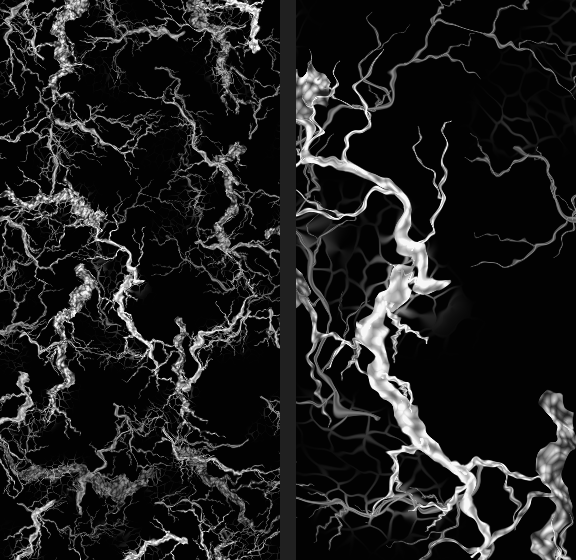
Left, the full canvas; right, a detail of the centre.
A Shadertoy shader for this texture:

```glsl
// Tangled pale roots with forking twigs and lacy fibres on black.

const vec3 SOIL = vec3(0.008);
const vec3 ROOT = vec3(0.97);
const float TAU = 6.28318;
const float BEND = 0.10;          // sideways wander, relative to length
const int BRANCHES = 7;           // side branches per root
const float KINK = 0.011;         // size of the large bends of the plane
const float FRAY = 0.0028;        // size of the small bends of the plane
const float BARK_SCALE = 48.0;
const float SPECK_SCALE = 105.0;
const float LACE_SCALE = 36.0;
const float LACE_REACH = 0.022;   // how far the fibres stray from a root

vec2 hash2(vec2 p) {
    vec3 q = fract(p.xyx * vec3(0.1031, 0.1030, 0.0973));
    q += dot(q, q.yzx + 33.33);
    return fract((q.xx + q.yz) * q.zy);
}

mat2 turn(float a) {
    return mat2(cos(a), -sin(a), sin(a), cos(a));
}

// Distances to the nearest and second nearest cell point
vec2 cellular(vec2 p) {
    vec2 id = floor(p), best = vec2(9.0);
    for (int j = -1; j <= 1; j++)
    for (int i = -1; i <= 1; i++) {
        vec2 n = id + vec2(i, j);
        float d = length(n + hash2(n) - p);
        best = d < best.x ? vec2(d, best.x) : vec2(best.x, min(best.y, d));
    }
    return best;
}

// Layered sines that bend the plane
vec2 sway(vec2 p) {
    vec2 a = sin(p.yx * vec2(17.0, 14.0) + 2.0 * sin(p * 9.0));
    return a + 0.5 * sin(p.yx * 41.0 + 2.0 * a + p * 13.0);
}

float wander(float t, float seed) {
    return cos(seed) * sin(5.0 * t) + 0.5 * cos(2.3 * seed) * sin(12.0 * t)
         + 0.2 * sin(29.0 * t);
}

// One tapering strand along +x: brightness and signed distance
vec2 strand(vec2 p, float len, float width, float seed, float rough) {
    float t = clamp(p.x / len, 0.0, 1.0);
    float y = p.y - len * BEND * wander(t, seed);
    float lumps = 0.85 + 0.3 * sin(t * 19.0 + seed) * sin(t * 31.0 + 3.0 * seed);
    float w = width * (1.0 - 0.85 * t * t) * lumps;
    float d = length(vec2(p.x - t * len, y)) - w * (0.7 + 0.6 * rough);
    float px = 0.9 / iResolution.x;
    float fibres = sin(3.5 * y / w + seed + 2.0 * sin(t * 37.0));
    return vec2(smoothstep(px, -px, d) * (0.82 + 0.18 * fibres), d);
}

// A scatter of roots, one per cell, each with forking branches
float rootLayer(vec2 p, float cell, float width, float tone, float salt,
                float rough, inout float near) {
    float light = 0.0;
    for (int j = -1; j <= 1; j++)
    for (int i = -1; i <= 1; i++) {
        vec2 id = floor(p / cell) + vec2(i, j);
        vec2 h = hash2(id + salt), k = hash2(id + salt + 37.0);
        vec2 q = p - (id + 0.25 + 0.5 * h) * cell;
        if (length(q) > 1.2 * cell) continue;

        float len = cell * mix(0.75, 1.25, k.x);
        float w = width * mix(0.55, 1.35, h.y);
        float seed = TAU * 3.0 * h.x;
        q = turn(TAU * k.y) * q + vec2(0.5 * len, 0.0);
        vec2 root = strand(q, len, w, seed, rough);
        near = min(near, root.y);
        float glow = root.x;

        for (int b = 0; b < BRANCHES; b++) {
            vec2 r = hash2(id * 3.0 + salt + float(b) * 11.0);
            float f = (float(b) + r.x) / float(BRANCHES);
            float side = b % 2 == 0 ? 1.0 : -1.0;
            vec2 base = vec2(f, BEND * wander(f, seed)) * len;
            vec2 bq = turn(side * mix(0.4, 1.2, r.y)) * (q - base);
            float bLen = cell * mix(0.14, 0.45, r.x * r.y + 0.3 * r.y);
            float bWidth = clamp(0.32 * w, 0.0022, 0.006);
            float bSeed = seed + 2.0 * float(b);
            glow = max(glow, strand(bq, bLen, bWidth, bSeed, rough).x);

            // Twig that forks off the branch
            vec2 fork = vec2(0.4, BEND * wander(0.4, bSeed)) * bLen;
            vec2 tq = turn(-side * mix(0.5, 1.0, r.x)) * (bq - fork);
            glow = max(glow, 0.8 * strand(tq, 0.6 * bLen, 0.6 * bWidth, bSeed + 1.0, rough).x);
        }
        light = max(light, glow * tone * mix(0.6, 1.15, fract(h.x * 7.0)));
    }
    return light;
}

void mainImage(out vec4 fragColor, in vec2 fragCoord) {
    vec2 uv = fragCoord / iResolution.x;
    vec2 p = uv + KINK * sway(uv) + FRAY * sway(uv * 5.0 + 3.0);

    // Bark grain
    float bark = cellular(p * BARK_SCALE).x;
    float speck = cellular(p * SPECK_SCALE + 7.0).x;
    float grain = 0.5 * (bark + speck);

    // Thick mottled roots, bright roots and thin runners
    float near = 1.0;
    float thick = rootLayer(p, 0.50, 0.029, 0.80, 3.0, bark * 1.3, near);
    float bright = rootLayer(p + 0.13, 0.37, 0.014, 1.00, 51.0, bark * 1.3, near);
    float thin = rootLayer(p + 0.29, 0.29, 0.0048, 0.80, 90.0, 0.6, near);
    thick *= mix(1.2, 0.15, smoothstep(0.15, 0.8, grain));
    bright *= mix(1.05, 0.6, smoothstep(0.3, 0.8, grain));

    // Lacy fibres that cling to some roots
    vec2 web = cellular(p * LACE_SCALE + 19.0);
    float lace = 1.0 - smoothstep(0.02, 0.17, web.y - web.x);
    float patches = smoothstep(0.1, 0.9, sin(uv.x * 15.0 + 2.0 * sin(uv.y * 7.0)) * sin(uv.y * 13.0 + 1.0));
    lace *= 0.65 * patches * exp(-max(near, 0.0) / LACE_REACH);

    float light = max(max(thick, bright), max(thin, lace));
    fragColor = vec4(mix(SOIL, ROOT, clamp(light, 0.0, 1.0)), 1.0);
}
```
